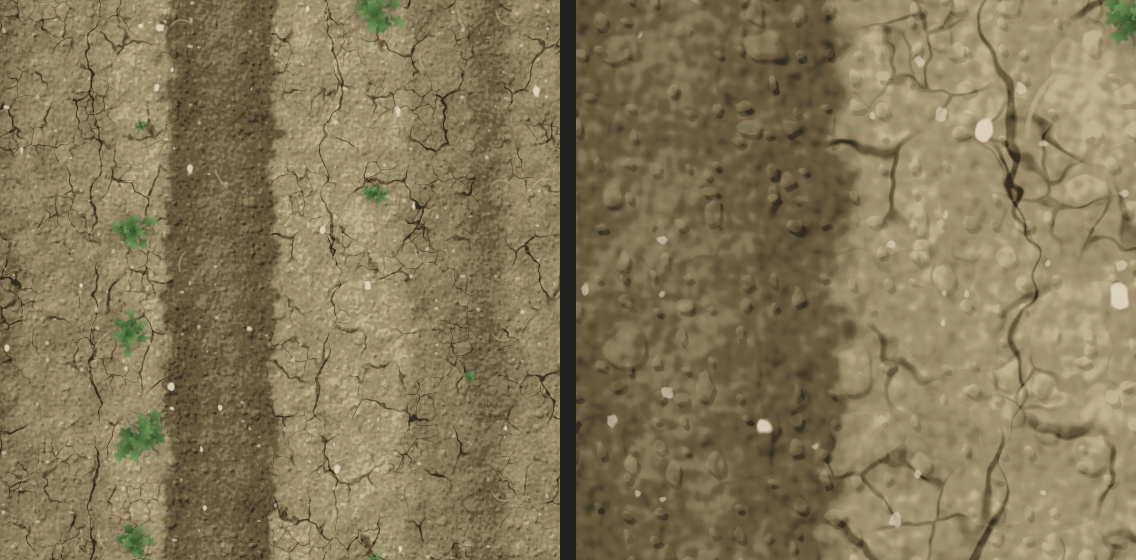
Left, the full canvas; right, a detail of the centre.
This texture is drawn by a Shadertoy shader. Its source:

```glsl
// Dry cracked field soil from above: furrows, ridges, clods, pebbles, straw and seedlings.
const vec3 DARK_SOIL = vec3(0.41, 0.35, 0.24);
const vec3 MID_SOIL = vec3(0.53, 0.47, 0.35);
const vec3 LIGHT_SOIL = vec3(0.62, 0.56, 0.43);
const vec3 PALE_SOIL = vec3(0.75, 0.69, 0.56);
const vec3 PEBBLE = vec3(0.88, 0.84, 0.76);
const vec3 LEAF_DARK = vec3(0.19, 0.32, 0.15);
const vec3 LEAF_LIGHT = vec3(0.45, 0.58, 0.35);

vec2 hash2(vec2 p) {
  vec3 q = fract(p.xyx * vec3(0.1031, 0.1030, 0.0973));
  q += dot(q, q.yzx + 33.33);
  return fract((q.xx + q.yz) * q.zy);
}

float corner(vec2 cell, vec2 f, vec2 o) {
  float a = 6.2832 * hash2(cell + o).x;
  return dot(vec2(cos(a), sin(a)), f - o);
}

// Gradient noise
float noise(vec2 p) {
  vec2 c = floor(p), f = fract(p), u = f * f * (3.0 - 2.0 * f);
  return mix(mix(corner(c, f, vec2(0)), corner(c, f, vec2(1, 0)), u.x),
             mix(corner(c, f, vec2(0, 1)), corner(c, f, vec2(1)), u.x), u.y);
}

float fbm(vec2 p) {
  float sum = 0.0, amp = 0.6;
  for (int i = 0; i < 4; i++) {
    sum += amp * noise(p);
    p = mat2(1.6, 1.2, -1.2, 1.6) * p + 17.3;
    amp *= 0.6;
  }
  return sum;
}

float band(float x, float a, float b, float soft) {
  return smoothstep(a - soft, a + soft, x) - smoothstep(b - soft, b + soft, x);
}

// Distance to the cell border (x), random value per cell (y)
vec2 crackCells(vec2 p) {
  vec2 c = floor(p), f = fract(p), id = c;
  float first = 9.0, second = 9.0;
  for (int k = 0; k < 9; k++) {
    vec2 g = vec2(k % 3 - 1, k / 3 - 1);
    float d = length(g + 0.1 + 0.8 * hash2(c + g) - f);
    second = min(second, max(first, d));
    if (d < first) { first = d; id = c + g; }
  }
  return vec2(0.5 * (second - first), hash2(id + 5.0).x);
}

// One stone per chosen grid cell: coverage (x), shading (y)
vec2 stones(vec2 p, float scale, float density, float seed, float pixel) {
  vec2 q = p * scale, cell = floor(q) + seed, pick = hash2(cell);
  vec2 d = fract(q) - mix(vec2(0.34), vec2(0.66), hash2(cell + 41.0));
  d *= mix(vec2(0.8, 1.3), vec2(1.3, 0.8), hash2(cell + 83.0).x);
  float radius = mix(0.11, 0.27, pick.y * pick.y), soft = 0.02 + pixel * scale;
  float edge = length(d) + 0.13 * noise(q * 4.0 + seed) - radius;
  return vec2(step(pick.x, density) * smoothstep(soft, -soft, edge), dot(d, vec2(-0.6, 0.8)) / radius);
}

// Sparse curved fibres
float straw(vec2 p, float scale, float density, float pixel) {
  vec2 q = p * scale, pick = hash2(floor(q) + 211.0);
  float a = 6.2832 * pick.y, soft = pixel * scale;
  vec2 d = mat2(cos(a), sin(a), -sin(a), cos(a)) * (fract(q) - 0.5);
  d.y += (pick.y - 0.5) * 4.0 * d.x * d.x;
  return step(pick.x, density) * smoothstep(soft, -soft, abs(d.y) - 0.02) * smoothstep(0.32, 0.2, abs(d.x));
}

// Rosette of lobed leaflets painted over a colour
vec3 seedling(vec3 col, vec2 p, float size, float seed, float pixel) {
  if (length(p) > 1.8 * size) return col;
  col *= mix(0.75, 1.0, smoothstep(0.2, 1.1, length(p) / size));
  for (int i = 0; i < 22; i++) {
    float n = float(i), soft = 0.03 + pixel / size;
    vec2 r = hash2(vec2(n * 3.7, seed));
    float a = n * 2.4 + 3.0 * r.x, reach = mix(0.95, 0.1, n / 21.0) * (0.6 + 0.6 * r.y);
    vec2 q = mat2(cos(a), -sin(a), sin(a), cos(a)) * p / size - vec2(reach, 0);
    float edge = length(q * vec2(1.0, 1.4)) - 0.24 + 0.06 * cos(5.0 * atan(q.y, q.x + 1e-5));
    vec3 leaf = mix(LEAF_DARK, LEAF_LIGHT, clamp(0.1 + 0.8 * r.y + 1.6 * q.x, 0.0, 1.0));
    col = mix(col, leaf, 0.92 * smoothstep(soft, -soft, edge));
  }
  return col;
}

void mainImage(out vec4 fragColor, in vec2 fragCoord) {
  vec2 p = fragCoord / iResolution.y;
  float pixel = 1.0 / iResolution.y;
  // Ridge and furrow profile with crumbling edges
  float x = p.x + 0.03 * fbm(p * vec2(9, 13)) + 0.016 * noise(p * 48.0);
  float furrow = band(x, 0.298, 0.49, 0.008), wheel = band(x, 0.845, 0.9, 0.025);
  float tone = 0.56 + 0.13 * (band(x, 0.2, 0.295, 0.03) + band(x, 0.5, 0.72, 0.02));
  tone -= 0.07 * band(x, 0.735, 0.85, 0.015) + 0.2 * smoothstep(0.07, -0.01, x) + 0.25 * wheel;
  tone -= furrow * (0.34 - 0.13 * band(x, 0.35, 0.43, 0.035));
  // Earth grain lit from the upper left
  float grain = fbm(p * 30.0);
  tone += 0.19 * fbm(p * 7.0 + 3.0) + 0.14 * grain + 0.2 * noise(p * 150.0);
  tone += 0.42 * (grain - fbm((p + vec2(-0.003, 0.004)) * 30.0));
  // Crust plates with thin broken cracks
  float crust = 1.0 - 0.85 * max(furrow, wheel);
  vec2 warped = p + 0.018 * vec2(noise(p * 22.0), noise(p * 22.0 + 50.0)) + 0.007 * noise(p * 75.0);
  vec2 plate = crackCells(warped * vec2(15, 12)), chip = crackCells(warped * 31.0 + 9.0);
  tone += crust * (0.09 * plate.y + 0.12 * chip.y - 0.1);
  tone -= crust * 0.5 * smoothstep(0.04, 0.008, plate.x) * smoothstep(-0.15, 0.3, noise(p * 17.0 + 20.0));
  tone -= crust * 0.32 * smoothstep(0.06, 0.01, chip.x) * smoothstep(-0.05, 0.35, noise(p * 14.0 + 70.0));
  // Long jagged cracks along the ridges
  for (float c = 0.17; c < 0.6; c += 0.415) {
    float wander = 0.05 * noise(vec2(p.y * 5.0, c * 40.0)) + 0.022 * noise(vec2(p.y * 24.0, c * 90.0));
    float width = 0.001 + 0.005 * noise(vec2(p.y * 11.0, c * 60.0));
    tone -= 0.5 * smoothstep(0.0015, -0.001, abs(p.x - c - wander - 0.008 * noise(p * 60.0)) - width);
  }
  // Clods, denser at the lower edge
  for (float i = 0.0; i < 3.0; i++) {
    float scale = 21.0 + 19.0 * i, seed = 13.0 + 29.0 * i;
    float density = 0.2 + 0.12 * i + 0.5 * smoothstep(0.05, 0.01, p.y);
    vec2 clod = stones(p, scale, density, seed, pixel);
    float shadow = stones(p + vec2(-0.002, 0.003), scale, density, seed, pixel).x;
    tone += clod.x * (0.1 + 0.11 * clod.y) - 0.2 * shadow * (1.0 - clod.x);
  }
  vec3 col = mix(DARK_SOIL, MID_SOIL, smoothstep(0.24, 0.47, tone));
  col = mix(col, LIGHT_SOIL, smoothstep(0.45, 0.68, tone));
  col = mix(col, PALE_SOIL, smoothstep(0.66, 0.95, tone));
  col *= mix(0.5, 1.0, smoothstep(-0.1, 0.26, tone));
  // Straw and white pebbles
  col = mix(col, PALE_SOIL, 0.6 * straw(p, 14.0, 0.08, pixel));
  col = mix(col, PEBBLE, 0.9 * stones(p * vec2(1.2, 0.9), 31.0, 0.04, 307.0, pixel).x);
  col = mix(col, PEBBLE, 0.6 * stones(p, 66.0, 0.05, 401.0, pixel).x);
  // Seedlings: a full row on the left, a thin one on the right
  for (float n = 0.0; n < 5.0; n++) {
    float size = 0.036 + 0.016 * step(abs(n - 1.0), 0.5) - 0.024 * step(3.5, n);
    col = seedling(col, p - vec2(0.24 + 0.012 * sin(n * 2.0), 0.035 + 0.185 * n), size, n + 2.0, pixel);
  }
  for (float n = 0.0; n < 4.0; n++) {
    vec2 root = vec2(0.67 + 0.17 * max(0.0, sin(n * 1.5708)), 0.327 * n);
    col = seedling(col, p - root, 0.012 + 0.0014 * n * n * n, n + 31.0, pixel);
  }
  fragColor = vec4(col, 1.0);
}
```
